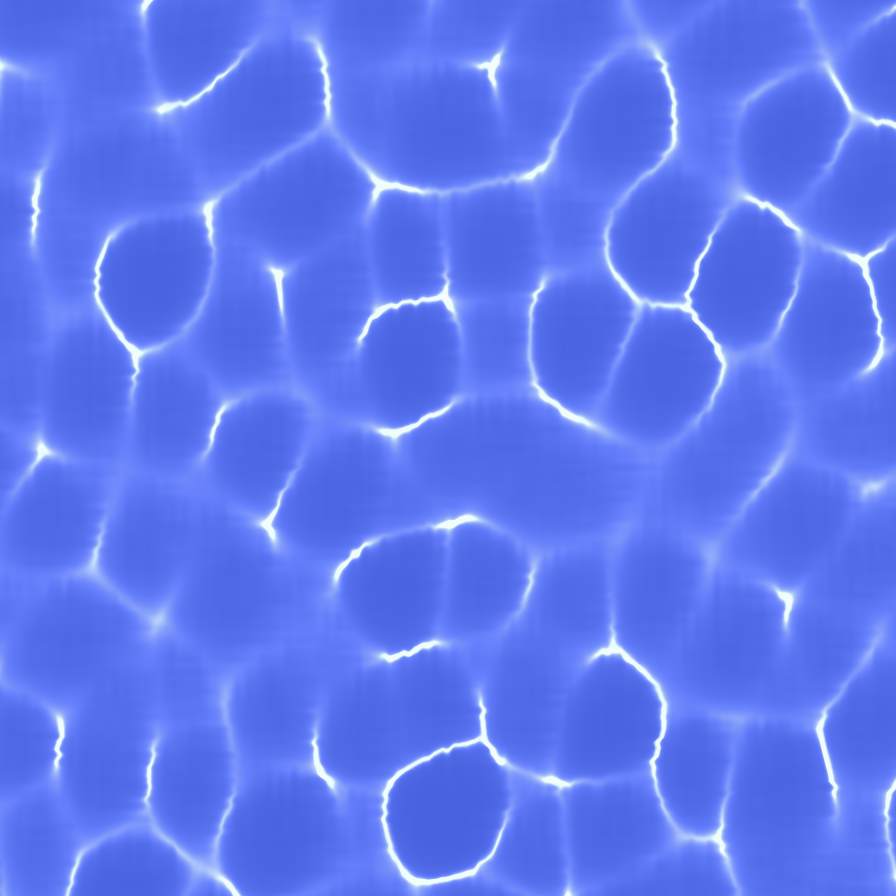
Reproduce this texture procedurally as a three.js fragment shader.

```glsl
varying vec2 vUv;

const int WAVES = 18;
const int STEPS = 9;
const float WAVE_SLOPE = 0.228;
const float TURN = 2.39996;
const vec3 DEEP_BLUE = vec3(0.257, 0.357, 0.85);
const vec3 LIGHT_CAP = vec3(0.95, 0.99, 0.985);

float hash(vec2 p) {
  p = fract(p * vec2(0.1031, 0.1137));
  p += dot(p, p.yx + 33.33);
  return fract((p.x + p.y) * p.x * 17.0);
}

float valueNoise(vec2 p) {
  vec2 i = floor(p);
  vec2 f = fract(p);
  f = f * f * (3.0 - 2.0 * f);
  float low = mix(hash(i), hash(i + vec2(1.0, 0.0)), f.x);
  float high = mix(hash(i + vec2(0.0, 1.0)), hash(i + vec2(1.0, 1.0)), f.x);
  return mix(low, high, f.y);
}

float waveNumber(float n) {
  return 6.28318 * mix(5.8, 12.0, fract(n * 0.7549));
}

float wavePhase(float n) {
  return n * n * 1.7 + n * 0.9;
}

mat2 rotation(float angle) {
  float c = cos(angle);
  float s = sin(angle);
  return mat2(c, s, -s, c);
}

// Sideways shift of a light ray refracted by the water surface
vec2 refractShift(vec2 p, mat2 turn) {
  vec2 dir = vec2(0.96, 0.28);
  vec2 shift = vec2(0.0);
  for (int i = 0; i < WAVES; i++) {
    float n = float(i);
    float k = waveNumber(n);
    shift += dir * sin(dot(dir, p) * k + wavePhase(n)) / k;
    dir = turn * dir;
  }
  return shift * WAVE_SLOPE;
}

// Ray density: inverse area stretch of the refraction map
float focus(vec2 p, mat2 turn) {
  vec2 dir = vec2(0.96, 0.28);
  vec3 j = vec3(1.0, 0.0, 1.0);
  for (int i = 0; i < WAVES; i++) {
    float n = float(i);
    float bend = WAVE_SLOPE * cos(dot(dir, p) * waveNumber(n) + wavePhase(n));
    j += bend * vec3(dir.x * dir.x, dir.x * dir.y, dir.y * dir.y);
    dir = turn * dir;
  }
  return 1.0 / max(abs(j.x * j.z - j.y * j.y), 0.15);
}

// Finds the surface point whose ray lands on the target
vec2 traceBack(vec2 target, vec2 start, mat2 turn) {
  vec2 p = start;
  for (int i = 0; i < STEPS; i++) {
    p -= 0.6 * (p + refractShift(p, turn) - target);
  }
  return p;
}

// Smooth density plus bright seams where several rays meet
float caustic(vec2 uv, float reach, mat2 turn) {
  vec2 a = traceBack(uv, uv + reach * vec2(0.0, 1.0), turn);
  vec2 b = traceBack(uv, uv + reach * vec2(0.866, -0.5), turn);
  vec2 c = traceBack(uv, uv + reach * vec2(-0.866, -0.5), turn);
  float density = (focus(a, turn) + focus(b, turn) + focus(c, turn)) / 3.0;
  float spread = distance(a, b) + distance(b, c) + distance(c, a);
  return density + 75.0 * spread;
}

// Upright and level fibres, each centred on zero
vec2 fibres(vec2 uv) {
  float upright = valueNoise(uv * vec2(140.0, 26.0) + 57.0);
  float level = valueNoise(uv * vec2(26.0, 140.0));
  return vec2(upright, level) - 0.5;
}

void main() {
  vec2 fibre = fibres(vUv);
  vec2 frayed = vUv + 0.0045 * fibre.yx;
  float light = caustic(frayed, 0.008, rotation(TURN));
  light *= 1.0 + 0.2 * (fibre.x + fibre.y);
  vec3 color = min(DEEP_BLUE + 0.112 * pow(light, 0.9), LIGHT_CAP);
  gl_FragColor = vec4(color, 1.0);
}
```
